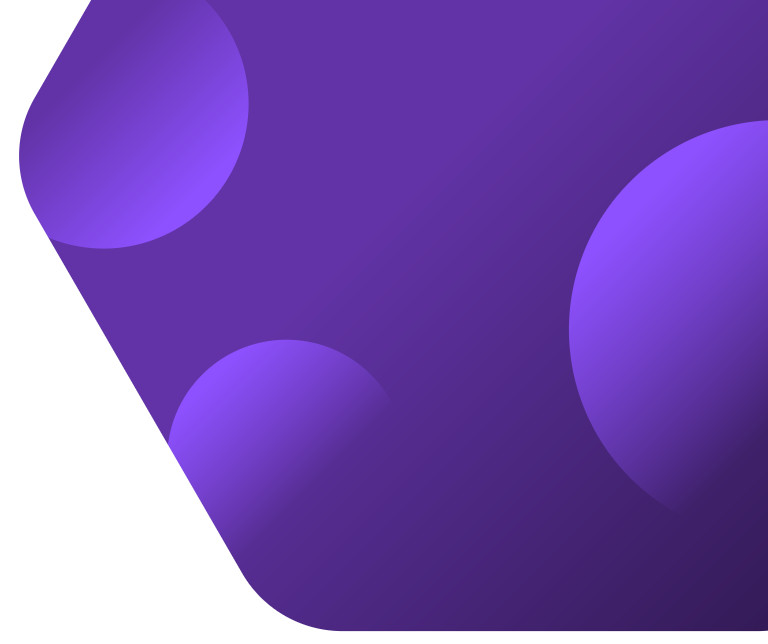
Reproduce this background procedurally as a WebGL 2 fragment shader.

```glsl
#version 300 es
precision highp float;
// Rounded purple hexagon on white, with three discs that fade along the diagonal.

uniform vec2 u_resolution;
out vec4 outColor;

const vec3 WHITE  = vec3(1.0);
const vec3 PURPLE = vec3(0.382, 0.200, 0.652);
const vec3 DARK   = vec3(0.205, 0.106, 0.345);
const vec3 VIOLET = vec3(0.555, 0.318, 1.000);

// Signed distance to a flat-topped hexagon with rounded corners
float roundedHexagon(vec2 p, float apothem, float radius) {
    const vec3 k = vec3(-0.8660, 0.5, 0.5774);
    float inner = apothem - radius;
    p = abs(p);
    p -= 2.0 * min(dot(k.xy, p), 0.0) * k.xy;
    p -= vec2(clamp(p.x, -k.z * inner, k.z * inner), inner);
    return length(p) * sign(p.y) - radius;
}

// Antialiased inside mask of a signed distance
float coverage(float dist, float pixel) {
    return clamp(0.5 - dist / pixel, 0.0, 1.0);
}

// Linear ramp from 0 at start to 1 at end; start may exceed end
float ramp(float start, float end, float x) {
    return clamp((x - start) / (end - start), 0.0, 1.0);
}

// Lay a disc over the base, clear at one depth and full violet at the other
vec3 fadingDisc(vec3 base, vec2 p, vec2 center, float radius,
                float clearDepth, float fullDepth, float depth, float pixel) {
    float mask = coverage(length(p - center) - radius, pixel);
    return mix(base, VIOLET, mask * ramp(clearDepth, fullDepth, depth));
}

void main() {
    // Units of canvas height
    vec2 p = gl_FragCoord.xy / u_resolution.y;
    float pixel = 1.0 / u_resolution.y;

    // Diagonal depth, growing from upper left to lower right
    float depth = p.x + 1.0 - p.y;

    // Body gradient
    vec3 color = mix(PURPLE, DARK, ramp(0.93, 2.15, depth));

    // Discs: upper left, lower left, right
    color = fadingDisc(color, p, vec2(0.161, 0.839), 0.225, 0.24, 0.605, depth, pixel);
    color = fadingDisc(color, p, vec2(0.445, 0.287), 0.1855, 1.24, 0.915, depth, pixel);
    color = fadingDisc(color, p, vec2(1.209, 0.488), 0.3256, 1.86, 1.31, depth, pixel);

    // Clip everything to the hexagon
    float hexagon = roundedHexagon(p - vec2(0.854, 0.758), 0.738, 0.180);
    outColor = vec4(mix(WHITE, color, coverage(hexagon, pixel)), 1.0);
}
```
